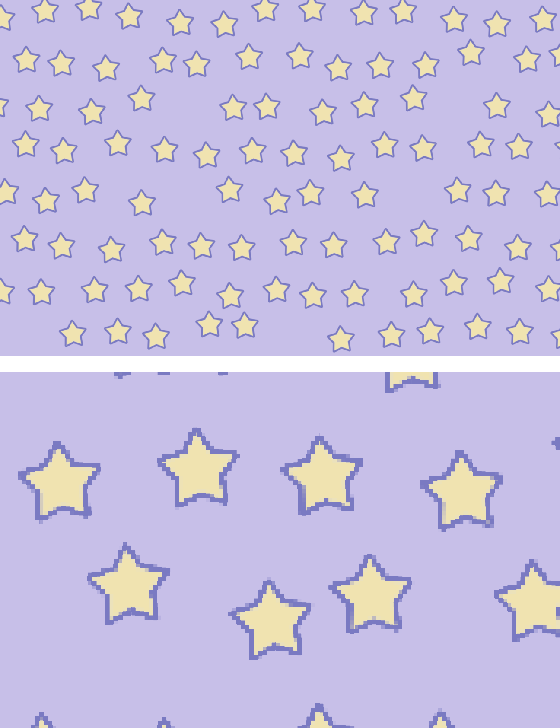
Top: the whole. Bottom: its middle third, enlarged.
A Shadertoy shader for this pattern:

```glsl
// Cream five-pointed stars with stepped blue outlines on flat lavender.
// Stars sit on a staggered, jittered grid; the nearest signed distance
// is sampled on a coarse texel lattice to give slightly jagged edges.

const float CELL = 0.0808;        // grid spacing, in canvas widths
const float STAR_RADIUS = 0.0235;
const float INNER_RATIO = 0.56;
const float ROUNDING = 0.001;
const float OUTLINE_HALF = 0.0016;
const float TEXELS = 384.0;       // stepped texels across the canvas
const float SKIP_CHANCE = 0.05;

const vec3 LAVENDER = vec3(0.78, 0.75, 0.91);
const vec3 CREAM = vec3(0.94, 0.89, 0.69);
const vec3 PALE_CREAM = vec3(0.91, 0.88, 0.77);
const vec3 OUTLINE_BLUE = vec3(0.48, 0.48, 0.76);

float hash(vec2 p, float seed) {
    return fract(sin(dot(p, vec2(127.1, 311.7)) + seed * 74.7) * 43758.5453);
}

vec2 rotate(vec2 p, float angle) {
    float c = cos(angle), s = sin(angle);
    return vec2(c * p.x + s * p.y, c * p.y - s * p.x);
}

// Signed distance to an upright five-pointed star
float starDistance(vec2 p, float radius, float innerRatio) {
    const float SECTOR = 0.62832; // half of one point's angle
    float angle = atan(p.x, p.y);
    angle = abs(mod(angle + SECTOR, 2.0 * SECTOR) - SECTOR);
    vec2 q = length(p) * vec2(sin(angle), cos(angle));
    vec2 tip = vec2(0.0, radius);
    vec2 notch = radius * innerRatio * vec2(sin(SECTOR), cos(SECTOR));
    vec2 edge = notch - tip;
    vec2 fromTip = q - tip;
    float t = clamp(dot(fromTip, edge) / dot(edge, edge), 0.0, 1.0);
    float side = edge.x * fromTip.y - edge.y * fromTip.x;
    return length(fromTip - edge * t) * sign(side);
}

// Nearest-texel position with a one-pixel blend between texels
vec2 stepTexels(vec2 p, float texels, float pixel) {
    vec2 q = p * texels;
    vec2 seam = floor(q + 0.5);
    return (seam + clamp((q - seam) / (pixel * texels), -0.5, 0.5)) / texels;
}

// Distance to the closest star of the scattered field
float starField(vec2 p, float cell) {
    float nearest = cell;
    float row = floor(p.y / cell);
    for (int j = -1; j <= 1; j++) {
        float y = row + float(j);
        float stagger = 0.5 * mod(y, 2.0);
        float column = floor(p.x / cell - stagger);
        for (int i = -1; i <= 1; i++) {
            vec2 id = vec2(column + float(i), y);
            if (hash(id, 4.0) < SKIP_CHANCE) continue;
            vec2 jitter = vec2(hash(id, 1.0), hash(id, 2.0)) - 0.5;
            vec2 center = id + vec2(stagger, 0.0) + 0.5 + jitter * vec2(0.32, 0.38);
            float tilt = mix(0.03, 0.11, hash(id, 3.0));
            vec2 local = rotate(p - center * cell, tilt);
            nearest = min(nearest, starDistance(local, STAR_RADIUS, INNER_RATIO));
        }
    }
    return nearest - ROUNDING;
}

void mainImage(out vec4 fragColor, in vec2 fragCoord) {
    float pixel = 1.0 / iResolution.x;
    vec2 p = stepTexels(fragCoord * pixel, TEXELS, pixel);
    float d = starField(p, CELL);
    float soft = 0.5 * pixel;

    // Fill with a paler rim, then outline, then background
    float rim = smoothstep(-0.0036, -0.0022, d);
    vec3 color = mix(CREAM, PALE_CREAM, 0.6 * rim);
    color = mix(color, OUTLINE_BLUE, smoothstep(-soft, soft, d + OUTLINE_HALF));
    color = mix(color, LAVENDER, smoothstep(-soft, soft, d - OUTLINE_HALF));
    fragColor = vec4(color, 1.0);
}
```
